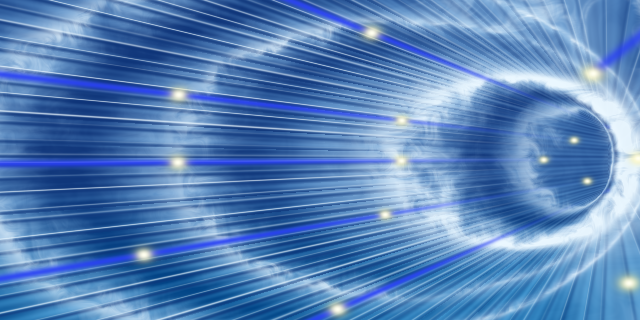
Reproduce this background procedurally as a Shadertoy shader.

```glsl
// A blue light tunnel of cloudy rings, fine rays, bright beams and glowing nodes.
#define HUB vec2(1.9, 0.505)
#define DRIFT 0.88
#define RAYS 80.0
#define BEAMS 5
#define DEEP vec3(0.05, 0.20, 0.47)
#define MID vec3(0.28, 0.49, 0.73)
#define PALE vec3(0.55, 0.72, 0.88)
#define WHITE vec3(0.92, 0.97, 1.0)
#define BEAM_BLUE vec3(0.16, 0.25, 0.96)
#define NODE_GOLD vec3(1.0, 0.94, 0.55)

float hash(float n) { return fract(sin(n * 91.37) * 4375.85); }

float band(float x, float center, float width) {
    float d = (x - center) / width;
    return exp(-d * d);
}

// Folded, layered sines give torn cloud shapes in about -1..1
float wisps(vec2 p) {
    float sum = 0.0, amp = 0.55;
    for (int i = 0; i < 5; i++) {
        p = mat2(0.8, 0.6, -0.6, 0.8) * p * 1.65 + 1.7;
        p += 0.7 * sin(p.yx * 1.2 + float(i));
        sum += amp * sin(p.x) * sin(p.y);
        amp *= 0.62;
    }
    return sum;
}

// Tunnel wall: nested ellipses drift left as they grow; angle 0 points left
float ringHeight(float r) { return 0.1 + 0.46 * r; }

vec2 wallPoint(float r, float a) {
    return HUB - vec2(DRIFT * r + r * cos(a), ringHeight(r) * sin(a));
}

// Bisect for the size of the ellipse through p
float ringRadius(vec2 p) {
    float lo = 0.0005, hi = 5.0;
    for (int i = 0; i < 18; i++) {
        float r = 0.5 * (lo + hi);
        vec2 q = (p - HUB + vec2(DRIFT * r, 0.0)) / vec2(r, ringHeight(r));
        if (dot(q, q) > 1.0) lo = r; else hi = r;
    }
    return 0.5 * (lo + hi);
}

float segmentDistance(vec2 p, vec2 a, vec2 b) {
    vec2 d = b - a;
    return length(p - a - d * clamp(dot(p - a, d) / dot(d, d), 0.0, 1.0));
}

void addNode(inout vec3 color, vec2 offset, float size) {
    float d = length(offset * vec2(0.75, 1.0)) / size;
    color = mix(color, NODE_GOLD, 0.7 * exp(-0.7 * d * d));
    color = mix(color, vec3(1.0, 1.0, 0.94), exp(-2.0 * d * d));
}

void mainImage(out vec4 fragColor, in vec2 fragCoord) {
    vec2 p = fragCoord / iResolution.y;
    float pixel = 1.0 / iResolution.y;
    float r = ringRadius(p);
    float height = ringHeight(r);
    vec2 q = (p - HUB + vec2(DRIFT * r, 0.0)) / vec2(r, height);
    float angle = atan(-q.y, -q.x);
    float leftSide = smoothstep(-0.3, 0.6, cos(angle));
    float cloud = wisps(p * vec2(7.0, 10.0));
    float fine = wisps(p * vec2(19.0, 27.0) + 4.0);

    // Canvas distance covered by one radian, measured across the rays
    vec2 along = vec2(-DRIFT - cos(angle), -0.46 * sin(angle));
    vec2 around = vec2(r * sin(angle), -height * cos(angle));
    float across = abs(along.x * around.y - along.y * around.x) / length(along);

    // Base shading: dark bands between rings, cyan below, streaks along the wall
    float streak = sin(angle * 23.0 + 2.0 * sin(angle * 7.0)) + sin(angle * 57.0 + 1.0)
                 + sin(angle * 131.0) * smoothstep(0.1, 0.4, across);
    float light = 0.8 + 0.1 * streak + 0.1 * cloud;
    light -= 0.6 * band(r, 0.215, 0.055) + 0.25 * band(r, 0.03, 0.08);
    light -= leftSide * (0.5 * band(r, 0.61, 0.08) + 0.72 * band(r, 0.9, 0.1));
    light -= 0.35 * smoothstep(1.1, 1.25, r) * smoothstep(1.5, 0.9, p.x);
    vec3 color = mix(DEEP, MID, clamp(light, 0.0, 1.25));
    color += vec3(-0.06, 0.06, 0.05) * smoothstep(0.5, 0.05, p.y);

    // Soft mist in the rings and in the bright corner above the far end
    float torn = r + 0.025 * cloud + 0.018 * fine;
    float mist = 1.0 * band(torn, 0.35, 0.085) + 0.65 * band(torn, 0.73, 0.08)
               + 0.7 * band(torn, 1.05, 0.085) + 0.6 * band(torn, 0.135, 0.035)
               + 0.35 * band(r, 0.47, 0.06);
    float upperRight = smoothstep(1.15, 1.7, p.x) * smoothstep(0.7, 0.92, p.y);
    mist += 0.65 * upperRight * smoothstep(2.08, 1.85, p.x + 0.4 * (p.y - 0.8));
    mist += 0.45 * smoothstep(1.65, 1.95, p.x) * smoothstep(0.45, 0.25, p.y);
    color = mix(color, PALE, clamp(mist * (0.9 + 0.4 * cloud), 0.0, 1.0));

    // Fine pale rays, each with a dark groove beside it
    float cell = angle * RAYS / 6.2831853;
    float id = floor(cell);
    float shift = (fract(cell) - 0.3 - 0.4 * hash(id)) * 6.2831853 / RAYS * across;
    float rayWidth = max(0.0018 + 0.0015 * hash(id + 9.0), 0.6 * pixel);
    float fade = smoothstep(0.05, 0.6, r) * (0.4 + 0.6 * leftSide);
    color = mix(color, DEEP, 0.65 * fade * band(shift, 0.008, 0.006));
    color = mix(color, WHITE, (0.1 + 0.65 * hash(id + 3.0)) * fade * band(shift, 0.0, rayWidth));

    // Torn white rims, then the glowing lip around the far end
    float slope = abs(sin(angle));
    float rim = 0.75 * band(torn, 0.355, 0.06)
              + band(torn, 0.73, 0.027) * (0.25 + 0.45 * slope) * (0.4 + 0.6 * leftSide)
              + 0.55 * band(torn, 1.07, 0.035) + 0.45 * band(torn, 0.135, 0.025)
              + 0.4 * upperRight * smoothstep(-0.1, 0.5, cloud);
    color = mix(color, WHITE, clamp(rim * (0.7 + 0.6 * fine + 0.3 * cloud), 0.0, 0.9));
    vec2 lip = (p - vec2(1.615, 0.495)) / vec2(0.36, 0.265);
    float lipDistance = 0.28 * (length(lip) - 1.0) + 0.01 * fine;
    float lipWidth = mix(0.014, 0.04, smoothstep(1.65, 1.93, p.x));
    float glare = smoothstep(1.3, 1.6, p.x) * band(lipDistance, 0.0, lipWidth);
    glare += 0.35 * smoothstep(1.6, 1.9, p.x) * band(lipDistance, 0.06, 0.06);
    color = mix(color, WHITE, clamp(glare * (0.9 + 0.4 * fine), 0.0, 0.97));

    // Blue beams, each with a large outer node and smaller ones further in
    float beamAngles[BEAMS] = float[BEAMS](-1.33, -0.46, 0.03, 0.65, 1.42);
    float nodeRadii[BEAMS] = float[BEAMS](0.66, 0.755, 0.715, 0.865, 0.82);
    for (int i = 0; i < BEAMS; i++) {
        float a = beamAngles[i];
        float d = segmentDistance(p, wallPoint(0.0, a), wallPoint(2.0, a));
        float strength = 0.88 * smoothstep(0.0, 0.65, r);
        color = mix(color, BEAM_BLUE, strength * band(d, 0.0, 0.004 + 0.008 * min(r, 1.0)));
    }
    float sideBeam = segmentDistance(p, vec2(1.87, 0.785), vec2(2.1, 0.965));
    color = mix(color, BEAM_BLUE, 0.75 * band(sideBeam, 0.0, 0.018));
    for (int i = 0; i < BEAMS; i++) {
        float a = beamAngles[i];
        addNode(color, p - wallPoint(nodeRadii[i], a), 0.02);
        if (abs(a) < 1.0) {
            addNode(color, p - wallPoint(0.48 * nodeRadii[i], a), 0.014);
            addNode(color, p - wallPoint(0.11 * (1.0 - abs(a)), a), 0.01);
        }
    }
    addNode(color, p - vec2(1.854, 0.77), 0.022);
    addNode(color, p - vec2(1.966, 0.115), 0.022);
    addNode(color, p - vec2(1.995, 0.505), 0.016);
    fragColor = vec4(clamp(color, 0.0, 1.0), 1.0);
}
```
